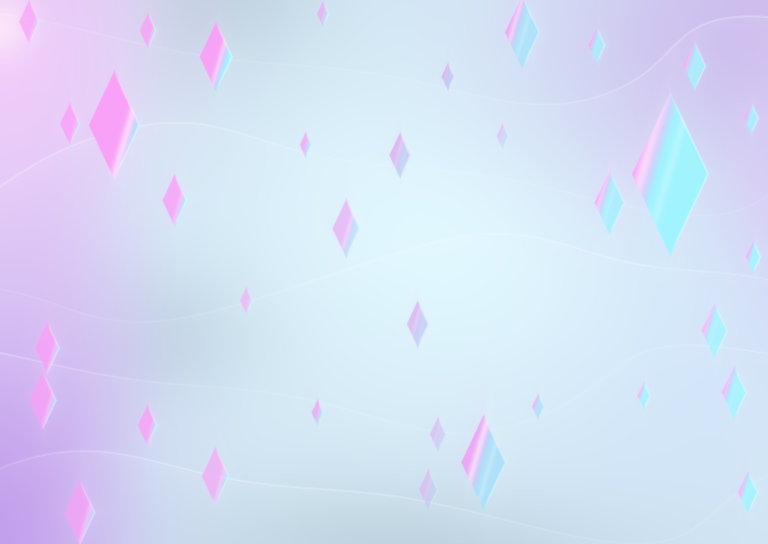
Reproduce this background procedurally as a WebGL 2 fragment shader.

```glsl
#version 300 es
precision highp float;

uniform vec2 u_resolution;
out vec4 fragColor;

const vec3 MIST = vec3(0.83, 0.91, 0.96);
const vec3 GLOW = vec3(0.885, 0.975, 1.0);
const vec3 SLATE = vec3(0.70, 0.78, 0.83);
const vec3 SKY = vec3(0.82, 0.89, 0.98);
const vec3 LILAC = vec3(0.86, 0.78, 0.96);
const vec3 VIOLET = vec3(0.75, 0.60, 0.92);
const vec3 DUSK = vec3(0.80, 0.73, 0.93);
const vec3 BLUSH = vec3(0.95, 0.80, 0.98);
const vec3 PINK = vec3(0.98, 0.62, 0.97);
const vec3 LAVENDER = vec3(0.80, 0.70, 0.93);
const vec3 CYAN = vec3(0.62, 0.96, 1.0);

const ivec2 GRID = ivec2(8, 6);
const float DENSITY = 0.82;
const float JITTER = 0.7;
const float MIN_SIZE = 0.024;
const float SIZE_RANGE = 0.052;
const float SLIMNESS = 0.47;
const float RIBBON_ALPHA = 0.28;
const int RIBBONS = 5;
// Large crystals: centre as a share of the canvas, half height
const vec3 LARGE[3] = vec3[3](
    vec3(0.149, 0.77, 0.100), vec3(0.873, 0.68, 0.150), vec3(0.630, 0.15, 0.088));

float hash(vec2 p) {
    return fract(sin(dot(p, vec2(127.1, 311.7))) * 43758.5);
}

float blob(vec2 p, vec2 centre, vec2 radius) {
    vec2 d = (p - centre) / radius;
    return exp(-dot(d, d));
}

// Soft clouds of colour, in shares of the canvas
vec3 backdrop(vec2 uv) {
    vec2 q = uv + 0.012 * sin(uv.yx * vec2(9.0, 7.0) + vec2(1.0, 2.5));
    vec3 col = MIST;
    col = mix(col, SLATE, 0.70 * blob(q, vec2(0.27, 1.02), vec2(0.15, 0.20)));
    col = mix(col, SLATE, 0.50 * blob(q, vec2(0.21, 0.38), vec2(0.13, 0.13)));
    col = mix(col, SLATE, 0.70 * blob(q, vec2(0.57, -0.02), vec2(0.32, 0.14)));
    col = mix(col, SKY, 0.70 * blob(q, vec2(0.88, 0.35), vec2(0.22, 0.35)));
    col = mix(col, GLOW, 0.95 * blob(q, vec2(0.57, 0.56), vec2(0.25, 0.29)));
    col = mix(col, LILAC, 0.95 * (1.0 - smoothstep(0.04, 0.24, q.x)));
    col = mix(col, VIOLET, 0.90 * blob(q, vec2(-0.02, 0.02), vec2(0.18, 0.36)));
    col = mix(col, BLUSH, 0.85 * blob(q, vec2(0.0, 0.88), vec2(0.20, 0.26)));
    col = mix(col, DUSK, 0.95 * blob(q, vec2(0.98, 0.96), vec2(0.26, 0.28)));
    col = mix(col, LILAC, 0.60 * blob(q, vec2(1.02, 0.66), vec2(0.07, 0.25)));
    return mix(col, vec3(1.0, 0.92, 0.98), 0.8 * blob(uv, vec2(0.0, 0.95), vec2(0.04, 0.06)));
}

// Fine folded threads with a faint veil below each
float ribbons(vec2 p, float px) {
    float light = 0.0;
    for (int i = 0; i < RIBBONS; i++) {
        float k = float(i);
        vec2 q = p + vec2(0.10 * sin(11.0 * p.y + 2.1 * k), 0.0);
        float f = p.y - 0.09 - 0.2 * k - 0.07 * sin(4.3 * q.x + 1.9 * k)
                - 0.025 * sin(9.0 * q.x + 3.7 * k);
        float slope = max(length(vec2(dFdx(f), dFdy(f))) / px, 0.3);
        float d = f / slope;
        float fade = 0.35 + 0.65 * pow(0.5 + 0.5 * sin(3.1 * p.x + 2.4 * k), 2.0);
        float thread = 1.0 - smoothstep(0.0006, 0.0012 + px, abs(d));
        float veil = step(d, 0.0) * exp(d * 28.0);
        light += fade * (thread + 0.35 * veil);
    }
    return RIBBON_ALPHA * min(light, 1.2);
}

// Faceted rhombus, tinted from pink to cyan across the canvas
vec3 crystal(vec3 col, vec2 d, float size, float across, float seed, float px) {
    vec2 halfSize = size * vec2(SLIMNESS, 1.0);
    vec2 m = d / halfSize;
    float dist = (abs(m.x) + abs(m.y) - 1.0) * halfSize.x * halfSize.y / length(halfSize);
    float big = smoothstep(0.03, 0.09, size);
    float turn = mix(0.62, -0.45, smoothstep(0.1, 0.9, across + 0.15 * (seed - 0.5)));
    float t = 0.8 * m.x - 0.5 * m.y;
    vec3 tint = mix(PINK, CYAN, smoothstep(turn - 0.25, turn + 0.25, t));
    tint = mix(tint, LAVENDER, 0.75 * blob(vec2(across), vec2(0.56), vec2(0.22)) * (1.0 - 0.5 * big));
    float sheen = exp(-pow((t - turn + 0.15) / 0.14, 2.0)) + 0.4 * exp(-pow((t - turn - 0.4) / 0.1, 2.0));
    tint = mix(tint, vec3(1.0), (0.15 + 0.4 * big) * sheen);
    float rim = smoothstep(-0.005, 0.0, dist) * smoothstep(-0.1, 0.3, m.x);
    tint = mix(tint, vec3(1.0), 0.5 * rim);
    float alpha = mix(0.42 + 0.45 * seed, 0.95, big);
    float halo = 0.16 * alpha * exp(-max(dist, 0.0) / (0.25 * size));
    col = mix(col, mix(tint, vec3(1.0), 0.4), halo);
    return mix(col, tint, alpha * (1.0 - smoothstep(-px, px, dist)));
}

void main() {
    float px = 1.0 / u_resolution.y;
    vec2 span = vec2(u_resolution.x * px, 1.0);
    vec2 p = gl_FragCoord.xy * px;
    vec3 col = backdrop(p / span);
    col = mix(col, vec3(0.95, 0.98, 1.0), ribbons(p, px));

    // Small crystals, sparse in the middle and clear of the large ones
    for (int i = 0; i < GRID.x * GRID.y; i++) {
        vec2 cell = vec2(i % GRID.x, i / GRID.x);
        vec2 jitter = vec2(hash(cell + 3.1), hash(cell + 17.7)) - 0.5;
        vec2 uv = (cell + 0.5 + JITTER * jitter) / vec2(GRID);
        float size = MIN_SIZE + SIZE_RANGE * pow(hash(cell + 41.3), 2.2);
        float keep = DENSITY * (1.0 - 0.85 * blob(uv, vec2(0.55, 0.57), vec2(0.17, 0.17)));
        bool free = hash(cell + 59.9) < keep;
        for (int j = 0; j < 3; j++) {
            vec2 gap = abs(uv - LARGE[j].xy) * span / vec2(SLIMNESS, 1.0);
            free = free && gap.x + gap.y > 1.1 * (LARGE[j].z + size);
        }
        if (free) col = crystal(col, p - uv * span, size, uv.x, hash(cell + 73.3), px);
    }
    for (int j = 0; j < 3; j++) {
        col = crystal(col, p - LARGE[j].xy * span, LARGE[j].z, LARGE[j].x, 0.5, px);
    }
    fragColor = vec4(col, 1.0);
}
```
